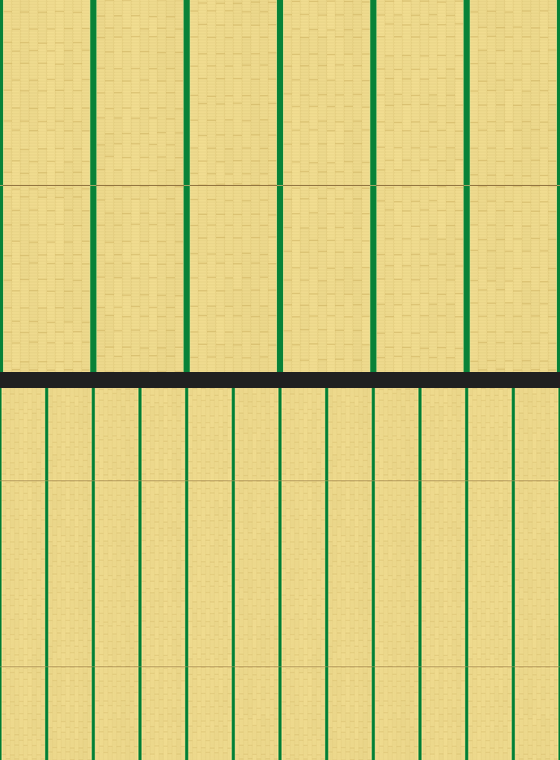
Top: one tile. Bottom: repeated 2 by 2.
Give the GLSL for this pattern, as a Shadertoy shader.

```glsl
float hash(vec2 p) {
    vec3 q = fract(p.xyx * vec3(0.1031, 0.1030, 0.0973));
    q += dot(q, q.yzx + 33.33);
    return fract((q.x + q.y) * q.z);
}

// Box-filtered coverage of a stripe, steady even when thinner than a pixel
float stripe(float dist, float halfWidth, float pixel) {
    return clamp((halfWidth - dist) / pixel + 0.5, 0.0, min(1.0, 2.0 * halfWidth / pixel));
}

// Woven straw: ten columns per mat, split by staggered joints
vec3 straw(vec2 p, float pixel) {
    float mat = floor(p.x);
    float across = (fract(p.x) - 0.03125) / 0.09375;
    float column = floor(across);
    float stagger = 0.5 * mod(column, 2.0);

    // Reeds: 126 fine ridges over the canvas height
    float reed = cos(6.2831853 * 31.5 * p.y);
    vec3 color = vec3(0.928, 0.848, 0.548) + 0.012 * reed;
    color += 0.012 * (hash(vec2(column, mat + 7.0)) - 0.5);

    // Scalloped seams between columns
    float seam = abs(fract(across + 0.5) - 0.5 + 0.035 * reed) * 0.09375;
    color = mix(color, vec3(0.86, 0.765, 0.455), 0.4 * stripe(seam, 0.006, pixel));

    // Joints: 14 per column, wrapping over the canvas height
    float along = p.y * 3.5 + stagger;
    float row = mod(floor(along), 14.0);
    float drift = 0.22 * (hash(vec2(row + 20.0 * stagger, mat)) - 0.5)
                + 0.05 * (hash(vec2(column + 31.0, row + mat * 14.0)) - 0.5);
    float joint = abs(fract(along) - 0.5 - drift) / 3.5;
    color = mix(color, vec3(0.83, 0.725, 0.41), 0.65 * stripe(joint, 0.007, pixel));

    // Slight tone change from one bundle to the next
    float bundle = mod(floor(along - 0.5 - drift), 14.0);
    return color + 0.014 * (hash(vec2(column + mat * 10.0, bundle + 3.0)) - 0.5);
}

void mainImage(out vec4 fragColor, in vec2 fragCoord) {
    // One unit is one mat width: six mats across, two mats of height two
    vec2 p = fragCoord / iResolution.xy * vec2(6.0, 4.0);
    vec2 pixel = vec2(6.0, 4.0) / iResolution.xy;
    vec3 color = straw(p, pixel.y);

    // Cloth borders with a pale edge
    float border = abs(fract(p.x + 0.5) - 0.5);
    color = mix(color, vec3(0.90, 0.92, 0.63), 0.8 * stripe(border, 0.040, pixel.x));
    color = mix(color, vec3(0.03, 0.51, 0.22), stripe(border, 0.033, pixel.x));

    // Gap where the two rows of mats meet
    float gap = stripe(abs(p.y - 2.005), 0.005, pixel.y);
    vec3 gapColor = mix(vec3(0.55, 0.43, 0.23), vec3(0.68, 0.66, 0.40), step(border, 0.033));
    color = mix(color, gapColor, gap);

    fragColor = vec4(color, 1.0);
}
```
